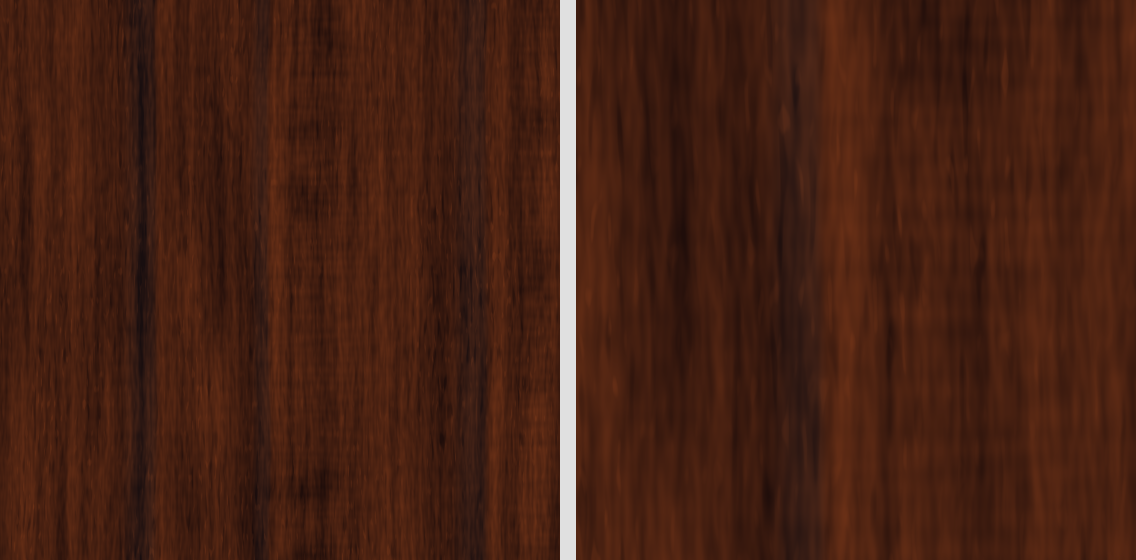
Left: the whole. Right: its middle third, enlarged.
Write a three.js fragment shader that draws this texture.

```glsl
// Dark red-brown mahogany veneer with upright grain, pores and cloudy figure.
varying vec2 vUv;

const vec3 SHADOW_BROWN = vec3(0.150, 0.064, 0.043);
const vec3 WARM_RED = vec3(0.420, 0.190, 0.088);
const vec3 PURPLE_SHIFT = vec3(-0.030, 0.002, 0.020);

const float NARROW_BOARD = 0.20;
const float WIDE_BOARD = 0.39;
const float FIRST_SEAM = 0.285;

vec2 randomGradient(vec2 cell) {
  vec3 p = fract(vec3(cell.xyx) * vec3(0.1031, 0.1030, 0.0973));
  p += dot(p, p.yzx + 33.33);
  float angle = 6.28318 * fract((p.x + p.y) * p.z);
  return vec2(cos(angle), sin(angle));
}

float cornerValue(vec2 cell, vec2 f, vec2 corner) {
  return dot(randomGradient(cell + corner), f - corner);
}

float gradientNoise(vec2 p) {
  vec2 cell = floor(p);
  vec2 f = p - cell;
  vec2 w = f * f * f * (f * (f * 6.0 - 15.0) + 10.0);
  float bottom = mix(cornerValue(cell, f, vec2(0.0, 0.0)), cornerValue(cell, f, vec2(1.0, 0.0)), w.x);
  float top = mix(cornerValue(cell, f, vec2(0.0, 1.0)), cornerValue(cell, f, vec2(1.0, 1.0)), w.x);
  return mix(bottom, top, w.y);
}

// Noise with its own frequency across and along the grain.
float grain(vec2 p, float across, float along, float seed) {
  return gradientNoise(p * vec2(across, along) + seed * vec2(17.3, 9.7));
}

float bump(float x, float center, float width) {
  float d = (x - center) / width;
  return exp(-d * d);
}

// Alternating narrow and wide boards: x = distance from seam, y = 0..1 across.
vec2 boardPosition(float x) {
  float m = mod(x - FIRST_SEAM, NARROW_BOARD + WIDE_BOARD);
  float wide = step(NARROW_BOARD, m);
  float offset = m - wide * NARROW_BOARD;
  return vec2(offset, offset / mix(NARROW_BOARD, WIDE_BOARD, wide));
}

float purpleBand(float t) {
  return smoothstep(0.80, 0.91, t) * (1.0 - smoothstep(0.96, 1.0, t));
}

// Bright lip beside the seam, red heart, dark band, then dull purple edge.
float boardTone(vec2 board) {
  float lip = smoothstep(0.0, 0.006, board.x) * (1.0 - smoothstep(0.017, 0.032, board.x));
  float tone = 0.53 + 0.13 * lip;
  tone -= 0.12 * bump(board.y, 0.20, 0.10);
  tone -= 0.21 * bump(board.y, 0.79, 0.10);
  return tone - 0.13 * purpleBand(board.y);
}

// Long soft streaks, from broad to fine, and a few dark veins.
float streaks(vec2 p) {
  float tone = 0.26 * grain(p, 21.0, 0.9, 1.0);
  tone += 0.27 * grain(p, 52.0, 2.0, 2.0);
  tone += 0.28 * grain(p, 115.0, 5.0, 3.0);
  float vein = smoothstep(0.16, 0.45, grain(p, 29.0, 1.3, 4.0));
  return tone - 0.22 * vein;
}

// Short dashes: dark pores, pale flecks and fibre roughness.
float pores(vec2 p) {
  float fibre = 0.25 * grain(p, 225.0, 32.0, 5.0);
  float darkPore = smoothstep(0.15, 0.45, grain(p, 165.0, 20.0, 6.0));
  float paleFleck = smoothstep(0.25, 0.50, grain(p, 190.0, 38.0, 7.0));
  float density = 0.6 + 0.8 * smoothstep(-0.2, 0.3, grain(p, 14.0, 2.0, 8.0));
  return fibre + density * 0.16 * (paleFleck - darkPore);
}

// Cloudy crosswise figure, strongest beside two seams, with fine ripples.
float figure(vec2 p) {
  float place = bump(p.x, 0.565, 0.075) + bump(p.x, 0.955, 0.035);
  float cloud = smoothstep(0.08, 0.45, grain(p, 7.0, 9.0, 9.0));
  float sheen = 0.16 * grain(p, 6.0, 3.5, 10.0);
  float ripple = 0.09 * grain(p, 14.0, 85.0, 11.0);
  return sheen + ripple * (0.5 + place) - 0.30 * place * cloud;
}

void main() {
  // Let the grain wander a little along its length.
  vec2 p = vUv;
  p.x += 0.010 * grain(vUv, 3.0, 1.6, 12.0) + 0.003 * grain(vUv, 9.0, 6.0, 13.0);

  vec2 board = boardPosition(p.x);
  float tone = boardTone(board) + streaks(p) + pores(p) + figure(p);

  vec3 color = mix(SHADOW_BROWN, WARM_RED, clamp(tone, -0.1, 1.05));
  color += PURPLE_SHIFT * purpleBand(board.y);
  gl_FragColor = vec4(color, 1.0);
}
```
